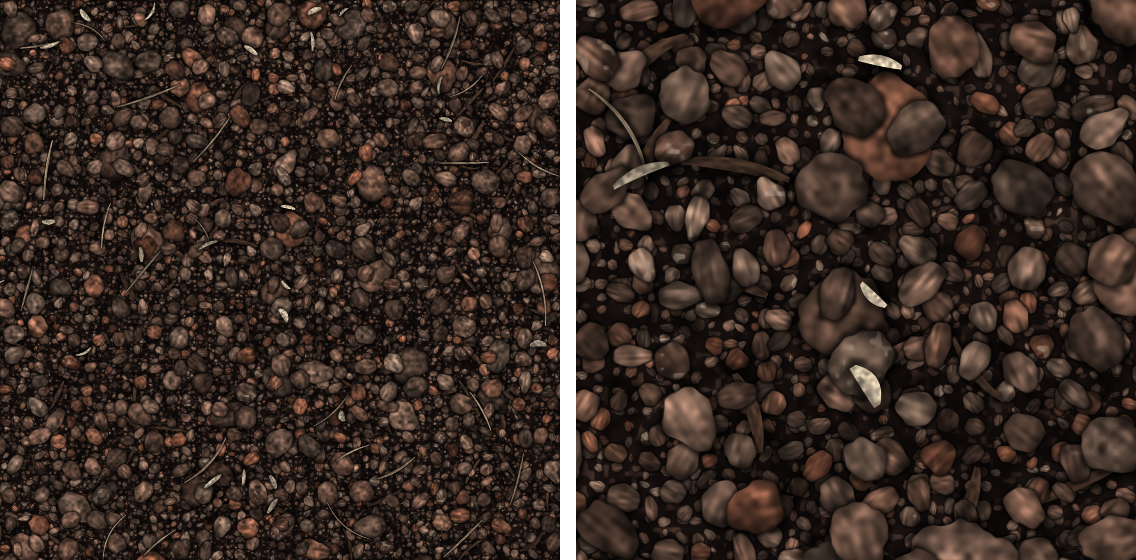
Left, the full canvas; right, a detail of the centre.
This texture is drawn by a WebGL 2 fragment shader. Its source:

```glsl
#version 300 es
precision highp float;

uniform vec2 u_resolution;
out vec4 fragColor;

// Three values in 0..1 per cell and seed
vec3 hash3(vec2 cell, float seed) {
  vec3 q = fract(vec3(cell.xyx + seed * 1.37) * vec3(0.1031, 0.1030, 0.0973));
  q += dot(q, q.yxz + 33.33);
  return fract((q.xxy + q.yzz) * q.zyx);
}

float hash1(vec2 cell) {
  vec3 q = fract(cell.xyx * 0.1031);
  q += dot(q, q.yzx + 33.33);
  return fract((q.x + q.y) * q.z);
}

float noise(vec2 p) {
  vec2 i = floor(p), f = fract(p);
  f = f * f * (3.0 - 2.0 * f);
  float low = mix(hash1(i), hash1(i + vec2(1, 0)), f.x);
  float high = mix(hash1(i + vec2(0, 1)), hash1(i + vec2(1, 1)), f.x);
  return mix(low, high, f.y);
}

// Components of p along a unit direction and across it
vec2 alignTo(vec2 p, vec2 dir) {
  return vec2(dot(p, dir), dir.x * p.y - dir.y * p.x);
}

// Rounded irregular hexagon; the outline lies at 1
float facetedRadius(vec2 q, vec3 rnd) {
  vec3 u = vec3(q.x, 0.5 * q.x + 0.866 * q.y, 0.866 * q.y - 0.5 * q.x);
  u = (u - 0.24 * (rnd - 0.5)) * mix(vec3(1.05), vec3(1.3), rnd.yzx);
  u *= u; u *= u; u *= u;
  return pow(u.x + u.y + u.z + 1e-6, 0.125);
}

vec3 stoneColor(vec3 rnd) {
  vec3 tint = mix(vec3(0.34, 0.245, 0.2), vec3(0.37, 0.3, 0.255), rnd.x);
  tint = mix(tint, vec3(0.41, 0.255, 0.19), smoothstep(0.75, 1.0, rnd.y));
  return tint * mix(0.65, 1.3, rnd.z);
}

// One layer of scattered stones; strataPos follows the topmost stone
vec3 addStones(vec3 col, vec2 p, float cells, float density, float lightness,
               float grain, float fleck, inout vec2 strataPos) {
  vec2 g = p * cells, home = floor(g - 0.5);
  for (int k = 0; k < 4; k++) {
    vec2 cell = home + vec2(k & 1, k >> 1);
    vec3 place = hash3(cell, cells);
    if (place.z > density) continue;
    vec3 form = hash3(cell, cells + 31.0);
    vec2 offset = g - cell - mix(vec2(0.2), vec2(0.8), place.xy);
    float size = mix(0.29, 0.52, form.x);
    float ratio = mix(0.45, 0.95, sqrt(form.y));
    vec2 dir = normalize(fract(form.zx * vec2(1.0, 7.0)) - 0.497);
    vec2 q = alignTo(offset, dir) / vec2(size, size * ratio);
    if (dot(q, q) > 2.0) continue;

    // Contact shadow
    vec3 rnd = hash3(cell, cells + 67.0);
    float d = facetedRadius(q, rnd) + 0.25 * (grain - 0.5);
    float edge = 1.1 * cells / (u_resolution.y * size * ratio);
    col *= 1.0 - 0.7 * (1.0 - smoothstep(0.95, 1.28, d));

    // Dome light, grain and pale mineral flecks
    float dome = sqrt(max(1.0 - d * d, 0.0));
    float light = 0.52 + 0.58 * dome + 0.2 * dot(offset, vec2(-0.3, 0.9)) / size;
    vec3 stone = stoneColor(rnd) * light * lightness * mix(0.35, 1.65, grain);
    float dusty = smoothstep(0.72, 0.95, fract(rnd.x * 13.0));
    stone = mix(stone, vec3(0.6, 0.54, 0.47), 0.6 * dusty * fleck * dome);
    col = mix(col, stone, 1.0 - smoothstep(1.0 - edge, 1.0 + edge, d));
    if (d < 1.0) strataPos = q * vec2(1.6, 4.5) + place.xy * 40.0;
  }
  return col;
}

// Bent, tapering slivers of straw and wood
vec3 addSlivers(vec3 col, vec2 p, float cells, float density, float len, float width,
                vec3 tint, inout vec2 strataPos) {
  vec2 g = p * cells, home = floor(g - 0.5);
  float pixel = cells / u_resolution.y;
  for (int k = 0; k < 4; k++) {
    vec2 cell = home + vec2(k & 1, k >> 1);
    vec3 place = hash3(cell, cells + 101.0);
    if (place.z > density) continue;
    vec3 form = hash3(cell, cells + 137.0);
    vec2 offset = g - cell - mix(vec2(0.25), vec2(0.75), place.xy);
    vec2 q = alignTo(offset, normalize(form.xy - 0.497));
    float reach = len * mix(0.5, 1.0, fract(form.y * 9.0));
    q.y += (form.z - 0.5) * 0.5 * q.x * q.x / reach;
    float along = q.x / reach;
    float thick = width * mix(0.5, 1.2, form.z) * (1.0 - 0.6 * along * along);
    float d = max(abs(q.y) - thick, abs(q.x) - reach);
    col *= 1.0 - 0.55 * (1.0 - smoothstep(0.0, width * 2.0, d));
    vec3 wood = tint * mix(0.75, 1.15, place.x) * (1.0 + 0.2 * clamp(q.y / width, -1.0, 1.0));
    col = mix(col, wood, 1.0 - smoothstep(-0.6 * pixel, 0.6 * pixel, d));
    if (d < 0.0) strataPos = vec2(along * 6.0, q.y / width * 2.0) + place.xy * 50.0;
  }
  return col;
}

void main() {
  vec2 p = gl_FragCoord.xy / u_resolution.y;
  float grain = 0.5 * noise(p * 85.0) + 0.5 * noise(p * 190.0 + 7.3);
  float fine = noise(p * 240.0 + 31.7);
  float fleck = smoothstep(0.66, 0.85, fine);
  vec2 strataPos = p * 60.0;

  // Dark soil with fine crumbs
  vec3 col = vec3(0.07, 0.048, 0.042) * mix(0.4, 1.5, grain);
  col += vec3(0.17, 0.125, 0.105) * fleck * grain;

  // Stones from small and buried to large and exposed
  col = addStones(col, p, 105.0, 0.75, 0.75, grain, fleck, strataPos);
  col = addStones(col, p, 57.0, 0.85, 0.88, grain, fleck, strataPos);
  col = addSlivers(col, p, 15.0, 0.4, 0.55, 0.06, vec3(0.25, 0.18, 0.14), strataPos);
  col = addStones(col, p, 34.0, 0.8, 1.0, grain, fleck, strataPos);
  col = addStones(col, p, 13.0, 0.34, 1.02, grain, fleck, strataPos);
  col = addStones(col, p, 21.0, 0.66, 1.08, grain, fleck, strataPos);

  // Straw and pale splinters
  col = addSlivers(col, p, 9.0, 0.3, 0.55, 0.02, vec3(0.56, 0.48, 0.39), strataPos);
  col = addSlivers(col, p, 17.0, 0.08, 0.32, 0.08, vec3(0.7, 0.64, 0.55), strataPos);

  // Layered mineral and fibre texture
  col *= mix(0.7, 1.28, noise(strataPos)) * mix(0.88, 1.12, fine);
  fragColor = vec4(clamp(col, 0.0, 1.0), 1.0);
}
```
